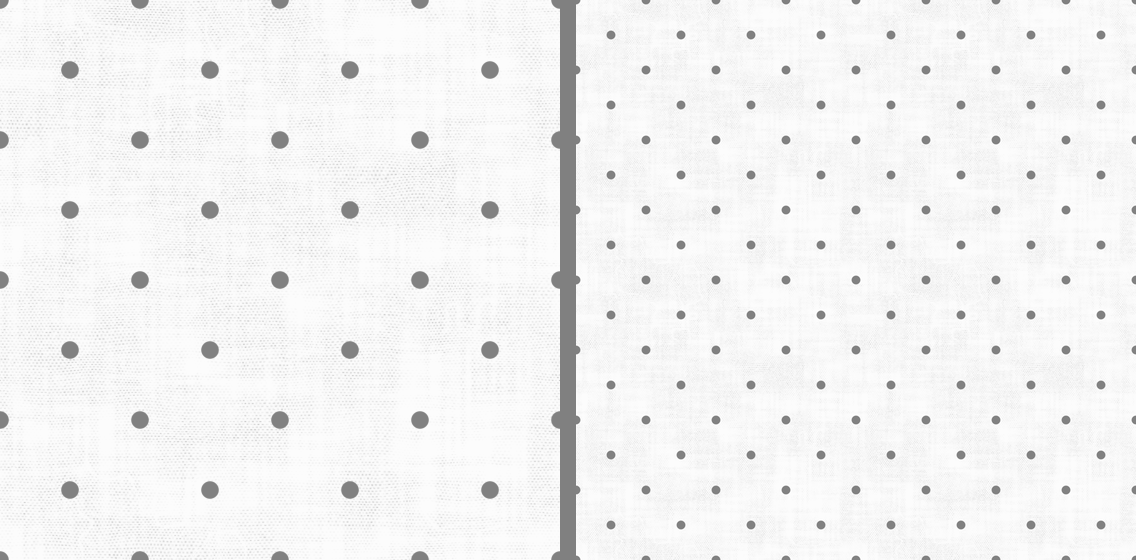
Left: one tile. Right: repeated 2 by 2.
Give the GLSL for this pattern, as a WebGL 2 fragment shader.

```glsl
#version 300 es
precision highp float;
// Grey polka dots on white linen: a 4 by 4 grid of dots plus a second grid
// shifted by half a cell. The cloth is a wobbly plain weave that fades in
// and out with wrapping noise, crossed by faint pale stain outlines.

uniform vec2 u_resolution;
out vec4 fragColor;

const float TAU = 6.2831853;

float hash(vec2 cell, float seed) {
  uvec2 q = uvec2(cell) * uvec2(1597u, 3812u) + uint(seed) * 7919u;
  uint h = (q.x ^ (q.y * 2741u)) * 277803u;
  h = (h ^ (h >> 15)) * 739981u;
  h = (h ^ (h >> 13)) * 668265u;
  return float((h ^ (h >> 16)) & 65535u) / 65535.0;
}

// Value noise with count.x by count.y cells, wrapping at the canvas edges
float noise(vec2 uv, vec2 count, float seed) {
  vec2 p = uv * count;
  vec2 i = floor(p);
  vec2 f = p - i;
  f = f * f * (3.0 - 2.0 * f);
  vec2 a = mod(i, count);
  vec2 b = mod(i + 1.0, count);
  return mix(mix(hash(a, seed), hash(vec2(b.x, a.y), seed), f.x),
             mix(hash(vec2(a.x, b.y), seed), hash(b, seed), f.x), f.y);
}

// Plain weave: dark gaps between threads, alternate rows shifted by half
float weaveGaps(vec2 uv) {
  vec2 wobble = vec2(noise(uv, vec2(24.0, 12.0), 1.0), noise(uv, vec2(12.0, 24.0), 2.0));
  vec2 w = uv + 0.008 * (wobble - 0.5);
  float row = w.y * 192.0;
  float across = 0.5 + 0.5 * cos(TAU * row);
  float along = 0.5 + 0.5 * cos(TAU * (w.x * 150.0 + 0.5 * floor(row + 0.5)));
  return across * along;
}

// How strongly the weave shows: soft patches and long thread streaks
float weaveCover(vec2 uv) {
  float patches = 0.6 * noise(uv, vec2(9.0), 3.0) + 0.4 * noise(uv, vec2(26.0), 4.0);
  float warpStreaks = noise(uv, vec2(110.0, 9.0), 5.0);
  float weftStreaks = noise(uv, vec2(9.0, 110.0), 6.0);
  return smoothstep(0.2, 0.8, 0.5 * patches + 0.25 * (warpStreaks + weftStreaks));
}

// Thin, broken outlines of dried stains
float stainOutlines(vec2 uv) {
  float field = 0.75 * noise(uv, vec2(10.0), 7.0) + 0.25 * noise(uv, vec2(31.0), 8.0);
  float outline = 1.0 - smoothstep(0.0, 0.03, abs(field - 0.5));
  return outline * smoothstep(0.5, 0.75, noise(uv, vec2(6.0), 9.0));
}

// Distance to the nearest dot centre, in canvas units
float dotDistance(vec2 uv) {
  vec2 corner = fract(uv * 4.0 + 0.5) - 0.5;
  vec2 centre = fract(uv * 4.0) - 0.5;
  return min(length(corner), length(centre)) / 4.0;
}

void main() {
  vec2 uv = gl_FragCoord.xy / u_resolution;
  float pixel = 1.0 / min(u_resolution.x, u_resolution.y);

  // Cloth
  float grain = noise(uv, vec2(230.0, 340.0), 10.0);
  float cover = weaveCover(uv) * (1.0 - 0.75 * stainOutlines(uv));
  float shade = cover * (0.15 * weaveGaps(uv) * (0.3 + grain) + 0.02 * grain);
  vec3 color = vec3(0.99 - shade);

  // Dots
  float edge = dotDistance(uv) - 0.0156;
  float ink = 1.0 - smoothstep(-0.75 * pixel, 0.75 * pixel, edge);
  color = mix(color, vec3(0.505), ink);

  fragColor = vec4(color, 1.0);
}
```
